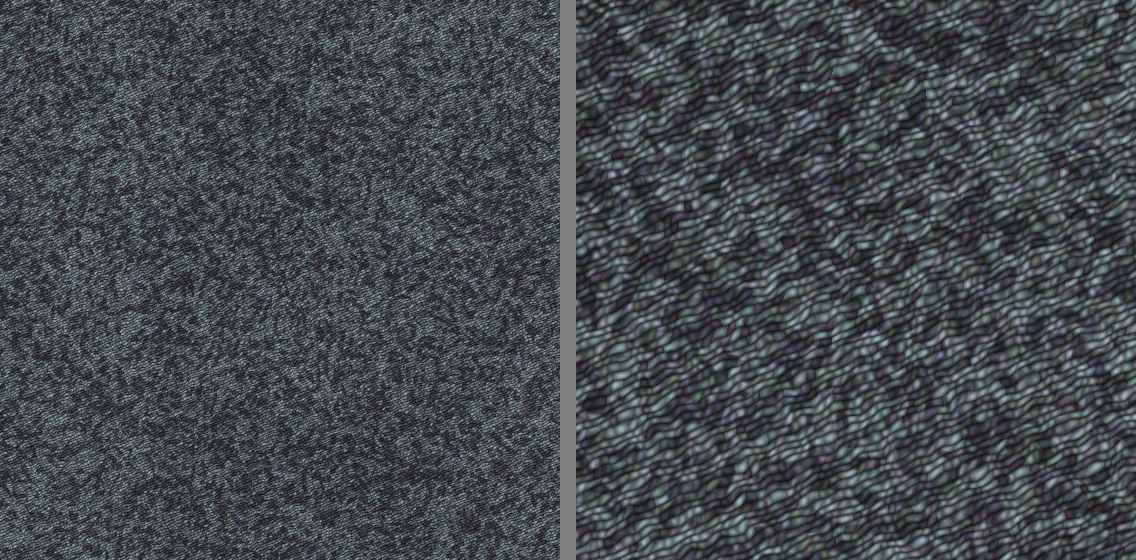
Left: the whole. Right: its middle third, enlarged.
A Shadertoy shader for this texture:

```glsl
// Fine woven upholstery cloth: teal-grey stitches over a dark plum ground.
// Scattered streaks choose which yarn shows; a skewed stitch grid adds the
// twill grain, and slow gradient noise varies the streak flow and tone.

const vec3  TEAL_YARN     = vec3(0.435, 0.480, 0.494);
const vec3  PLUM_YARN     = vec3(0.232, 0.236, 0.266);
const vec2  STITCH_COUNT  = vec2(155.0, 190.0);  // stitches and rows per canvas
const float TWILL_SLOPE   = 0.42;                // rise of the rows to the right
const float GAP_SHADE     = 0.38;                // brightness between stitches
const float STITCH_LIGHT  = 0.83;                // extra brightness on a stitch
const float YARN_UNEVEN   = 0.46;                // brightness spread of stitches
const float YARN_TINT     = 0.08;                // hue spread of stitches
const float YARN_WOBBLE   = 0.8;                 // bending of yarn in stitches
const float COARSE_STREAK = 66.0;                // streak cells per canvas
const float FINE_STREAK   = 118.0;
const vec2  STREAK_SIZE   = vec2(1.0, 0.36);     // half length and width in cells
const float STREAK_ANGLE  = 0.30;                // mean direction in radians
const float FLOW_TURN     = 2.0;                 // slow turning of the streaks
const float ANGLE_SPREAD  = 2.3;                 // random turning of each streak
const float EDGE_SOFTNESS = 0.75;                // blend range between yarns
const float TEAL_BIAS     = 0.08;                // raises the share of teal
const float PATCHINESS    = 0.16;                // slow change in teal share
const float TONE_DRIFT    = 0.08;                // slow change in brightness
const float TAU           = 6.2831853;

vec3 hash3(vec2 cell) {
    vec3 h = fract(cell.xyx * vec3(0.1031, 0.1030, 0.0973));
    h += dot(h, h.yxz + 33.33);
    return fract((h.xxy + h.yzz) * h.zyx);
}

float gradientDot(vec2 corner, vec2 offset) {
    float angle = TAU * hash3(corner).x;
    return dot(vec2(cos(angle), sin(angle)), offset);
}

float gradientNoise(vec2 p) {
    vec2 cell = floor(p), f = fract(p);
    vec2 blend = f * f * f * (f * (f * 6.0 - 15.0) + 10.0);
    float low  = mix(gradientDot(cell, f),
                     gradientDot(cell + vec2(1, 0), f - vec2(1, 0)), blend.x);
    float high = mix(gradientDot(cell + vec2(0, 1), f - vec2(0, 1)),
                     gradientDot(cell + vec2(1, 1), f - vec2(1, 1)), blend.x);
    return mix(low, high, blend.y);
}

// Sum of soft light and dark ellipses, one in each cell
float streaks(vec2 p, float flow, float seed) {
    vec2 home = floor(p);
    float total = 0.0;
    for (int y = -1; y <= 1; y++) {
        for (int x = -1; x <= 1; x++) {
            vec2 cell = home + vec2(x, y);
            vec3 rnd = hash3(cell + seed);
            vec3 kind = hash3(cell + seed + 57.0);
            vec2 offset = p - cell - rnd.xy;
            float angle = STREAK_ANGLE + flow + ANGLE_SPREAD * (rnd.z - 0.5);
            vec2 axis = vec2(cos(angle), sin(angle));
            vec2 local = vec2(dot(offset, axis),
                              dot(offset, vec2(-axis.y, axis.x))) / STREAK_SIZE;
            float body = max(0.0, 1.0 - dot(local, local));
            float strength = mix(0.7, 1.4, kind.y) * (kind.x < 0.5 ? -1.0 : 1.0);
            total += strength * body * body;
        }
    }
    return total;
}

void mainImage(out vec4 fragColor, in vec2 fragCoord) {
    vec2 uv = fragCoord / iResolution.y;

    // Slow variation across the cloth
    float flow = FLOW_TURN * gradientNoise(uv * 8.0 + 11.0);
    float drift = gradientNoise(uv * 3.5 + 40.0)
                + 0.8 * gradientNoise(uv * 11.0 + 70.0);

    // Stitch grid with diagonal rows and slightly uneven yarn
    vec2 wobble = vec2(gradientNoise(uv * 75.0 + 5.0),
                       gradientNoise(uv * 75.0 + 90.0));
    vec2 weave = uv * STITCH_COUNT + YARN_WOBBLE * wobble;
    weave.y -= TWILL_SLOPE * uv.x * STITCH_COUNT.y;
    float row = floor(weave.y);
    weave.x += 0.5 * row + 0.3 * hash3(vec2(row + 400.0, 3.0)).x;
    vec3 yarn = hash3(floor(weave) + 300.0);
    vec2 crest = 0.5 - 0.5 * cos(TAU * weave);
    float stitch = sqrt(crest.y) * mix(0.5, 1.0, crest.x);

    // Streaks choose between the two yarns
    float pattern = streaks(uv * COARSE_STREAK, flow, 100.0)
                  + 0.8 * streaks(uv * FINE_STREAK, flow, 230.0);
    pattern += 0.9 * (yarn.x - 0.5) + PATCHINESS * drift + TEAL_BIAS;
    float teal = smoothstep(-EDGE_SOFTNESS, EDGE_SOFTNESS, pattern);
    vec3 color = mix(PLUM_YARN, TEAL_YARN, teal);

    // Relief, uneven yarn and small shifts of hue
    color *= GAP_SHADE + STITCH_LIGHT * stitch;
    color *= 1.0 + YARN_UNEVEN * (yarn.y - 0.5) + TONE_DRIFT * drift;
    color += YARN_TINT * (yarn.zxy - dot(yarn, vec3(1.0 / 3.0))) * stitch;

    fragColor = vec4(clamp(color, 0.0, 1.0), 1.0);
}
```
